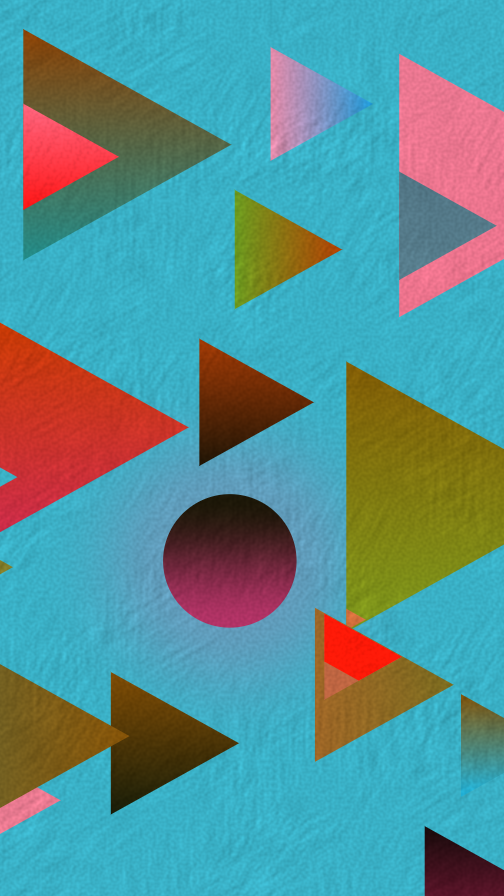
Write a Shadertoy shader that draws this background.

```glsl
// Right-pointing triangles with colour gradients and one glowing disc on turquoise.
// Shapes are distance functions painted back to front, in percent of canvas height;
// a layer of gradient noise adds brush strokes and paper grain.

const vec3 BACKDROP = vec3(0.225, 0.69, 0.775);
const float ASPECT = 1.8;            // triangle width over half its height
const vec2 DISC_CENTER = vec2(25.65, 37.4);
const float DISC_RADIUS = 7.45;
const vec3 DISC_TOP = vec3(0.11, 0.09, 0.03);
const vec3 DISC_BOTTOM = vec3(0.70, 0.20, 0.40);
const vec3 HALO = vec3(0.46, 0.57, 0.71);
const float HALO_REACH = 7.5;
const vec3 SCARLET = vec3(1.0, 0.10, 0.03);
const float STROKE_AMOUNT = 0.065;
const float GRAIN_AMOUNT = 0.06;

// Each triangle: left edge, middle height, half height
const int UPPER_COUNT = 10;
const vec3 UPPER_SHAPE[10] = vec3[10](
    vec3(2.6, 83.85, 12.9), vec3(2.6, 82.5, 5.93), vec3(30.2, 88.4, 6.35),
    vec3(44.55, 79.3, 14.7), vec3(44.55, 74.8, 6.05), vec3(26.2, 72.15, 6.65),
    vec3(22.25, 55.1, 7.1), vec3(38.65, 44.55, 15.1), vec3(-1.8, 52.3, 12.7),
    vec3(-1.8, 46.75, 2.08));
const vec3 UPPER_FROM[10] = vec3[10](
    vec3(0.54, 0.25, 0.01), vec3(1.0, 0.40, 0.50), vec3(0.90, 0.54, 0.66),
    vec3(0.92, 0.47, 0.57), vec3(0.32, 0.46, 0.52), vec3(0.42, 0.61, 0.12),
    vec3(0.64, 0.23, 0.02), vec3(0.51, 0.36, 0.02), vec3(0.78, 0.23, 0.00),
    vec3(0.23, 0.69, 0.77));
const vec3 UPPER_TO[10] = vec3[10](
    vec3(0.13, 0.55, 0.54), vec3(1.0, 0.08, 0.08), vec3(0.12, 0.62, 0.87),
    vec3(0.93, 0.45, 0.55), vec3(0.34, 0.49, 0.55), vec3(0.70, 0.25, 0.01),
    vec3(0.12, 0.08, 0.02), vec3(0.49, 0.60, 0.11), vec3(0.80, 0.17, 0.30),
    vec3(0.23, 0.69, 0.77));
// Gradient direction: 0 runs top to bottom, 1 runs left to right
const float UPPER_AXIS[10] = float[10](0.0, 0.0, 1.0, 0.0, 0.0, 1.0, 0.0, 0.0, 0.0, 0.0);

const int LOWER_COUNT = 9;
const vec3 LOWER_SHAPE[9] = vec3[9](
    vec3(-1.8, 10.68, 4.76), vec3(12.37, 17.05, 7.95), vec3(-1.8, 17.85, 9.03),
    vec3(-1.8, 36.7, 1.8), vec3(38.65, 30.85, 1.2), vec3(35.15, 23.57, 8.6),
    vec3(36.2, 26.7, 4.8), vec3(51.45, 16.8, 5.73), vec3(47.4, 0.0, 7.8));
const vec3 LOWER_FROM[9] = vec3[9](
    vec3(0.92, 0.48, 0.57), vec3(0.50, 0.30, 0.02), vec3(0.44, 0.38, 0.14),
    vec3(0.50, 0.48, 0.16), vec3(0.86, 0.45, 0.25), vec3(0.62, 0.40, 0.15),
    vec3(0.75, 0.40, 0.26), vec3(0.50, 0.32, 0.03), vec3(0.09, 0.04, 0.04));
const vec3 LOWER_TO[9] = vec3[9](
    vec3(0.92, 0.48, 0.57), vec3(0.09, 0.11, 0.03), vec3(0.53, 0.33, 0.03),
    vec3(0.50, 0.48, 0.16), vec3(0.80, 0.42, 0.22), vec3(0.48, 0.42, 0.12),
    vec3(0.75, 0.40, 0.26), vec3(0.12, 0.70, 0.86), vec3(0.62, 0.12, 0.28));
const float LOWER_AXIS[9] = float[9](0.0, 0.0, 1.0, 0.0, 0.0, 1.0, 0.0, 0.0, 0.0);

vec2 gradientAt(vec2 cell) {
    vec3 h = fract(cell.xyx * vec3(0.1031, 0.1030, 0.0973));
    h += dot(h, h.yzx + 33.33);
    float angle = 6.2832 * fract((h.x + h.y) * h.z);
    return vec2(cos(angle), sin(angle));
}

float gradientNoise(vec2 p) {
    vec2 i = floor(p), f = fract(p), e = vec2(1.0, 0.0);
    vec2 u = f * f * f * (f * (f * 6.0 - 15.0) + 10.0);
    float low = mix(dot(gradientAt(i), f), dot(gradientAt(i + e), f - e), u.x);
    float high = mix(dot(gradientAt(i + e.yx), f - e.yx),
                     dot(gradientAt(i + 1.0), f - 1.0), u.x);
    return mix(low, high, u.y);
}

float triangleDistance(vec2 p, vec3 shape) {
    vec2 q = p - shape.xy;
    vec2 normal = normalize(vec2(1.0, ASPECT));
    return max(-q.x, dot(vec2(q.x, abs(q.y)), normal) - shape.z * normal.y);
}

float coverage(float d, float pixel) {
    return clamp(0.5 - d / pixel, 0.0, 1.0);
}

void paintTriangle(inout vec3 col, vec2 p, float pixel, vec3 shape, vec3 from, vec3 to, float axis) {
    vec2 q = (p - shape.xy) / shape.z;
    float t = clamp(mix(0.5 - 0.5 * q.y, q.x / ASPECT, axis), 0.0, 1.0);
    col = mix(col, mix(from, to, t), coverage(triangleDistance(p, shape), pixel));
}

// Long thin noise in three directions, each shown in its own patches
float brushStrokes(vec2 p) {
    float sum = 0.0;
    for (int i = 0; i < 3; i++) {
        float k = float(i), angle = 0.55 + 0.5 * k;
        vec2 dir = vec2(cos(angle), sin(angle));
        vec2 q = vec2(dot(p, dir), dot(p, vec2(-dir.y, dir.x)));
        float patchMask = smoothstep(-0.25, 0.35, gradientNoise(p * 0.09 + 17.0 * k));
        sum += patchMask * gradientNoise(q * vec2(0.22, 1.9) + 31.0 * k);
    }
    return sum;
}

void mainImage(out vec4 fragColor, in vec2 fragCoord) {
    vec2 p = 100.0 * fragCoord / iResolution.y;
    float pixel = 100.0 / iResolution.y;

    // Backdrop and the halo round the disc
    vec2 fromDisc = p - DISC_CENTER;
    float discDistance = length(fromDisc) - DISC_RADIUS;
    float halo = 0.65 * exp(-pow(max(discDistance, 0.0) / HALO_REACH, 2.0));
    vec3 col = mix(BACKDROP, HALO, halo);

    // Triangles, back to front
    for (int i = 0; i < UPPER_COUNT; i++)
        paintTriangle(col, p, pixel, UPPER_SHAPE[i], UPPER_FROM[i], UPPER_TO[i], UPPER_AXIS[i]);
    for (int i = 0; i < LOWER_COUNT; i++)
        paintTriangle(col, p, pixel, LOWER_SHAPE[i], LOWER_FROM[i], LOWER_TO[i], LOWER_AXIS[i]);

    // Scarlet facet: a triangle with its lower corner cut off
    vec3 facet = LOWER_SHAPE[6];
    float cut = dot(vec2(facet.x, 26.17) - p, normalize(vec2(1.0, ASPECT)));
    col = mix(col, SCARLET, coverage(max(triangleDistance(p, facet), cut), pixel));

    // Disc
    float fall = smoothstep(-0.95, 1.0, -fromDisc.y / DISC_RADIUS);
    col = mix(col, mix(DISC_TOP, DISC_BOTTOM, fall), coverage(discDistance, pixel));

    // Painted paper surface
    float surface = STROKE_AMOUNT * brushStrokes(p) + GRAIN_AMOUNT * gradientNoise(p * 2.7);
    col *= 1.0 + 1.3 * surface;
    fragColor = vec4(clamp(col + 0.15 * surface, 0.0, 1.0), 1.0);
}
```
